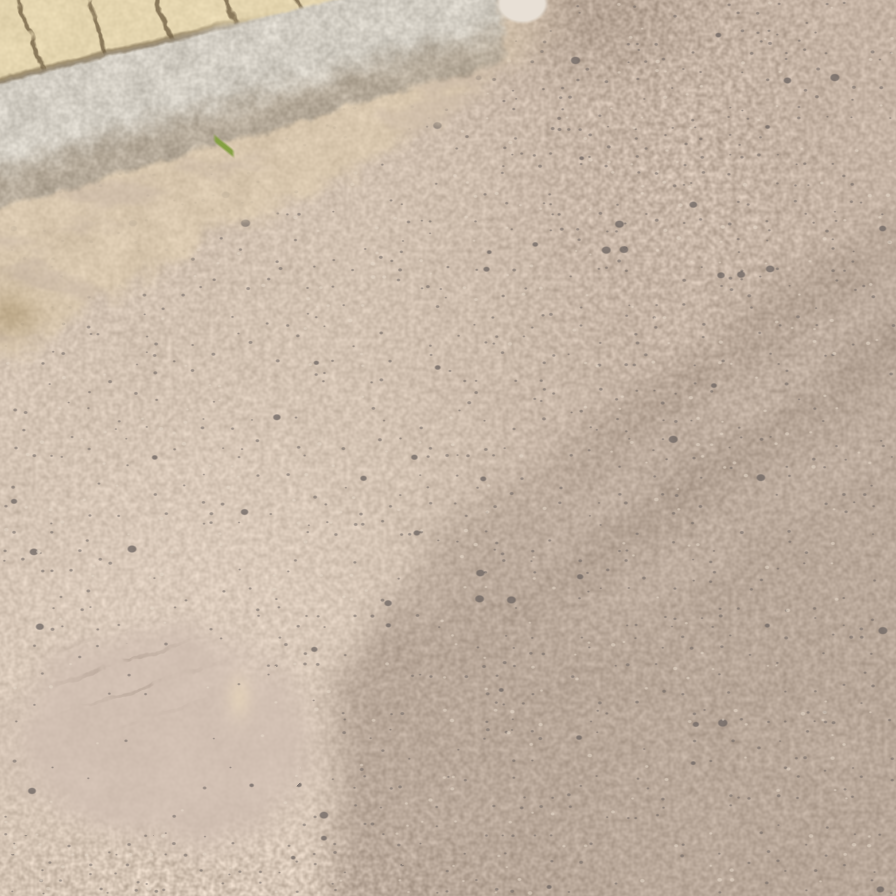
Reproduce this texture procedurally as a WebGL 2 fragment shader.

```glsl
#version 300 es
precision highp float;
// Sunlit gritty road with a soft shadow, a sandy verge, a stone kerb and cracked paving.
uniform vec2 u_resolution;
out vec4 fragColor;

const vec3 ROAD_LIT    = vec3(0.825, 0.760, 0.695);
const vec3 ROAD_BRIGHT = vec3(0.865, 0.800, 0.740);
const vec3 ROAD_FAR    = vec3(0.775, 0.705, 0.645);
const vec3 ROAD_SHADE  = vec3(0.722, 0.655, 0.598);
const vec3 PATCH_PINK  = vec3(0.815, 0.745, 0.695);
const vec3 SAND        = vec3(0.850, 0.780, 0.675);
const vec3 KERB_TOP    = vec3(0.825, 0.805, 0.765);
const vec3 KERB_FACE   = vec3(0.710, 0.665, 0.600);
const vec3 PAVING      = vec3(0.895, 0.835, 0.685);
const vec3 CRACK       = vec3(0.420, 0.350, 0.240);
const vec3 PEBBLE_DARK = vec3(0.420, 0.390, 0.380);
const vec3 PEBBLE_PALE = vec3(0.900, 0.850, 0.790);
const vec3 LEAF        = vec3(0.520, 0.630, 0.260);
const float GRIT_STRENGTH = 0.075;
const float PAVER_WIDTH = 0.078;

vec2 hash2(vec2 p) {
  vec3 q = fract(p.xyx * vec3(0.1031, 0.1030, 0.0973));
  q += dot(q, q.yzx + 33.33);
  return fract((q.xx + q.yz) * q.zy);
}

float cornerSlope(vec2 cell, vec2 offset) {
  float angle = 6.2832 * hash2(cell).x;
  return dot(vec2(cos(angle), sin(angle)), offset);
}

float gradientNoise(vec2 p) {
  vec2 i = floor(p), f = fract(p);
  vec2 w = f * f * f * (f * (f * 6.0 - 15.0) + 10.0);
  vec2 e = vec2(1, 0);
  return mix(mix(cornerSlope(i, f), cornerSlope(i + e, f - e), w.x),
             mix(cornerSlope(i + e.yx, f - e.yx), cornerSlope(i + 1.0, f - 1.0), w.x), w.y);
}

float fbm(vec2 p) {
  float sum = 0.0, gain = 0.6;
  for (int i = 0; i < 4; i++) {
    sum += gain * gradientNoise(p);
    p = mat2(1.6, 1.2, -1.2, 1.6) * p + 7.3;
    gain *= 0.55;
  }
  return sum;
}

// Coverage of one jittered pebble per cell; only a share of the cells is filled.
float pebbles(vec2 uv, float cells, float share, float seed) {
  vec2 cell = floor(uv * cells);
  vec2 jitter = hash2(cell + seed), kind = hash2(cell + seed + 51.7);
  float radius = mix(0.09, 0.20, kind.y);
  vec2 d = fract(uv * cells) - mix(vec2(0.25), vec2(0.75), jitter);
  float edge = max(cells / u_resolution.y, 0.05);
  float shape = length(d * vec2(1.0, 1.25)) - radius;
  return smoothstep(edge, -edge, shape) * step(kind.x, share);
}

float blob(vec2 uv, vec2 center, vec2 radii) {
  vec2 d = (uv - center) / radii;
  return exp(-dot(d, d));
}

// Zero-centred line profile with soft sides.
float stroke(float dist, float width) { return smoothstep(width, width * 0.25, abs(dist)); }

void main() {
  vec2 uv = gl_FragCoord.xy / u_resolution;
  float x = uv.x, y = uv.y;
  float broad = fbm(uv * 6.0), medium = fbm(uv * 28.0 + 9.0);
  float grit = gradientNoise(uv * 125.0) + 0.8 * gradientNoise(uv * 230.0 + 3.0);

  // Road light: bright lower left, duller toward the upper right
  vec3 color = mix(ROAD_LIT, ROAD_FAR, smoothstep(0.35, 0.75, x + 0.15 * broad));
  color = mix(color, ROAD_BRIGHT, 0.75 * blob(uv, vec2(0.20, 0.31), vec2(0.26, 0.20)));
  color = mix(color, ROAD_BRIGHT, 0.5 * blob(uv, vec2(0.30, 0.08), vec2(0.10, 0.16)));
  color -= 0.07 * blob(uv, vec2(0.66, 0.98), vec2(0.10, 0.06));

  // Shadow: a firm left side and a vague diagonal top
  float diagonal = y - 0.05 - 0.68 * x + 0.03 * broad;
  float leftSide = x - 0.365 - 0.08 * smoothstep(0.22, 0.40, y) + 0.03 * broad;
  float shade = smoothstep(-0.025, 0.045, leftSide) * smoothstep(0.09, -0.09, diagonal);
  color = mix(color, ROAD_SHADE, shade);

  // Tyre tracks beside the diagonal
  float trackFade = smoothstep(0.42, 0.75, x);
  float tracks = stroke(diagonal - 0.005, 0.045) - 0.8 * stroke(diagonal + 0.065, 0.035)
               + 0.6 * stroke(diagonal + 0.12, 0.03) - 0.7 * stroke(diagonal + 0.20, 0.05);
  color -= 0.028 * trackFade * tracks;

  // Smooth repaired patch with faint staggered joints
  float patchMask = smoothstep(1.15, 0.75, length((uv - vec2(0.18, 0.175)) / vec2(0.18, 0.125)) + 0.35 * broad);
  color = mix(color, PATCH_PINK, 0.8 * patchMask);
  vec2 brick = vec2(x - 0.065, y - 0.24 - 0.32 * (x - 0.07)) / vec2(0.07, 0.036);
  float joints = stroke(fract(brick.y + 0.5 + 0.3 * medium) - 0.5, 0.10) * smoothstep(-0.25, 0.1, medium);
  color -= 0.09 * joints * blob(uv, vec2(0.145, 0.25), vec2(0.075, 0.04));
  color = mix(color, SAND + 0.04, 0.7 * blob(uv, vec2(0.267, 0.222), vec2(0.013, 0.022)));

  // Grit and pebbles
  float coarse = 1.0 + 0.7 * blob(uv, vec2(0.76, 0.85), vec2(0.16, 0.25))
               + 0.9 * blob(uv, vec2(0.2, 0.0), vec2(0.3, 0.07));
  float rough = coarse * (1.0 - 0.8 * patchMask);
  color += rough * GRIT_STRENGTH * grit + 0.025 * medium + 0.02 * broad;
  float dark = 0.55 * pebbles(uv, 95.0, 0.10 * rough, 11.0) + 0.75 * pebbles(uv, 38.0, 0.045 * rough, 23.0);
  color = mix(color, PEBBLE_DARK, min(dark, 0.8));
  color = mix(color, PEBBLE_PALE, 0.6 * pebbles(uv, 80.0, 0.06 * rough, 37.0));

  // Sandy verge below the kerb
  float sandEdge = y - (0.61 + 0.42 * x + 0.2 * x * x) + 0.05 * broad + 0.03 * medium;
  float sandMask = smoothstep(-0.012, 0.025, sandEdge) * smoothstep(0.66, 0.50, x);
  vec3 sand = SAND + 0.07 * medium + 0.035 * grit;
  sand = mix(sand, ROAD_FAR, 0.5 * smoothstep(0.0, 0.3, fbm(uv * vec2(7.0, 16.0) + 4.0)));
  sand -= vec3(0.12, 0.13, 0.16) * blob(uv, vec2(0.01, 0.65), vec2(0.035, 0.025));
  color = mix(color, sand, 0.85 * sandMask);

  // Kerb: pale top and a darker stained face
  float kerbFoot = 0.766 + 0.294 * x + 0.012 * medium;
  float kerbBack = 0.911 + 0.24 * x + 0.006 * medium;
  float height = (y - kerbFoot) / (kerbBack - kerbFoot);
  vec3 kerb = mix(KERB_FACE, KERB_TOP, smoothstep(0.15, 0.50, height + 0.25 * medium));
  kerb += 0.12 * medium + 0.07 * grit;
  float kerbMask = smoothstep(-0.004, 0.006, y - kerbFoot) * smoothstep(0.006, -0.006, x - 0.562 - 0.015 * medium);
  color = mix(color, kerb, kerbMask);

  // Paving behind the kerb, split by slanted cracks
  float slant = x - 0.37 * (1.0 - y) - 0.02 + 0.012 * medium;
  float crackDist = (fract(slant / PAVER_WIDTH + 0.5) - 0.5) * PAVER_WIDTH;
  vec3 paving = PAVING + 0.05 * medium + 0.03 * grit;
  paving = mix(paving, CRACK, 0.75 * stroke(crackDist, 0.0045) * smoothstep(-0.25, 0.15, medium + 0.1));
  color = mix(color, paving, smoothstep(-0.003, 0.003, y - kerbBack));
  color = mix(color, CRACK, 0.55 * stroke(y - kerbBack, 0.006) * smoothstep(0.32, 0.18, x));

  // Pale stone at the kerb end and a small sprout
  float stone = length((uv - vec2(0.583, 0.996)) / vec2(0.027, 0.021)) - 1.0;
  color = mix(color, vec3(0.91, 0.88, 0.84), smoothstep(0.12, -0.12, stone));
  vec2 leaf = uv - vec2(0.25, 0.837);
  color = mix(color, LEAF, stroke(leaf.y + 0.8 * leaf.x, 0.006) * smoothstep(0.013, 0.008, abs(leaf.x)));

  fragColor = vec4(clamp(color, 0.0, 1.0), 1.0);
}
```
